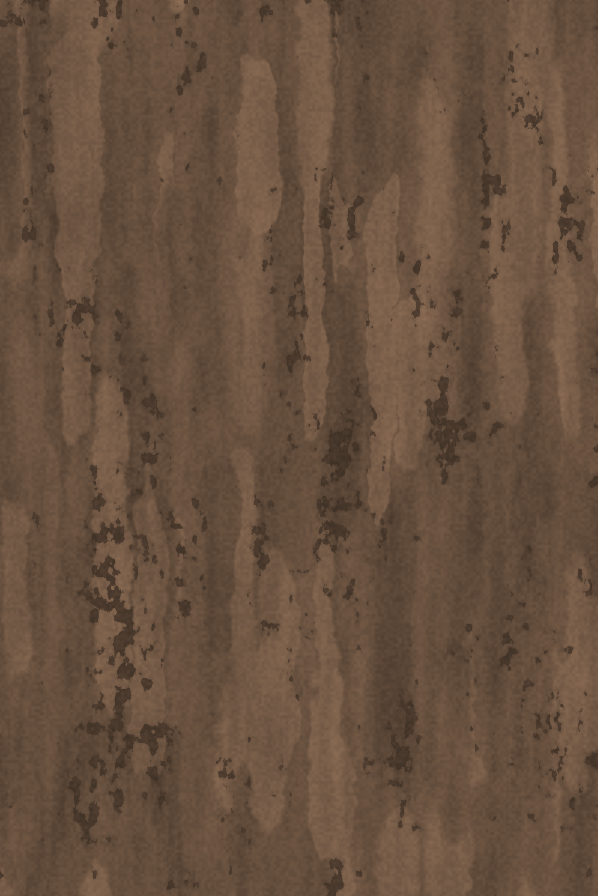
Give the GLSL for this texture, as a Shadertoy shader.

```glsl
// Weathered brown plaster: ragged vertical streaks, dark crumbling flakes and fine grain.

// Tones are red-channel levels; HUE turns a tone into a colour.
const vec3  HUE        = vec3(1.0, 0.777, 0.604);
const float BASE_TONE  = 0.408;
const float LIGHT_TONE = 0.482;
const float DARK_TONE  = 0.362;
const float FLAKE_TONE = 0.275;

// Sizes are fractions of the canvas height.
const int   LAYERS       = 4;
const vec2  STREAK_CELL  = vec2(0.085, 0.42);
const vec2  HALF_WIDTH   = vec2(0.010, 0.027);
const vec2  HALF_LENGTH  = vec2(0.05, 0.19);
const vec2  SOFTNESS     = vec2(0.0015, 0.010);
const float EDGE_REACH   = 0.005;
const float RIM_GAIN     = 0.018;

const vec2  FLAKE_FREQ   = vec2(105.0, 80.0);
const vec2  CLUSTER_FREQ = vec2(24.0, 8.0);
const float FLAKE_LIMIT  = 0.30;
const float FIBRE_GAIN   = 0.085;
const float MOTTLE_GAIN  = 0.10;
const float GRAIN_FREQ   = 300.0;
const float GRAIN_GAIN   = 0.055;

vec4 hash4(vec2 p) {
    vec4 q = fract(p.xyxy * vec4(0.1031, 0.1030, 0.0973, 0.1099));
    q += dot(q, q.wzxy + 33.33);
    return fract((q.xxyz + q.yzzw) * q.zywx);
}

float valueNoise(vec2 p) {
    vec2 i = floor(p), f = fract(p);
    f = f * f * (3.0 - 2.0 * f);
    float low  = mix(hash4(i).x, hash4(i + vec2(1, 0)).x, f.x);
    float high = mix(hash4(i + vec2(0, 1)).x, hash4(i + vec2(1, 1)).x, f.x);
    return mix(low, high, f.y);
}

// Layered noise, centred on zero.
float fbm(vec2 p) {
    float sum = 0.0, gain = 0.5;
    for (int i = 0; i < 4; i++) {
        sum += gain * (valueNoise(p) - 0.5);
        p = mat2(1.96, 0.28, -0.28, 1.96) * p + 17.3;
        gain *= 0.5;
    }
    return sum;
}

// Distance to an upright tongue with long rounded ends and one slimmer end.
float tongue(vec2 q, float halfLen, float halfWidth, float lean) {
    float along = clamp(q.y / halfLen, -1.0, 1.0);
    q.y = 0.45 * (q.y - along * halfLen);
    return length(q) - halfWidth * (0.78 + 0.22 * along * lean);
}

// Paints one layer of scattered streaks over tone and records nearby edges.
void paintStreaks(vec2 p, float seed, inout float tone, inout float edge) {
    p.x += seed * 0.37;
    float column = floor(p.x / STREAK_CELL.x);
    for (int i = -1; i <= 1; i++) {
        float c = column + float(i);
        float shift = hash4(vec2(c + 50.0, seed * 13.0)).y * STREAK_CELL.y;
        float row = floor((p.y + shift) / STREAK_CELL.y);
        for (int j = -1; j <= 1; j++) {
            vec2 cell = vec2(c, row + float(j));
            vec4 r = hash4(cell + vec2(61.0, 29.0) * seed + 50.0);
            vec4 s = hash4(cell + vec2(23.0, 71.0) * seed + 150.0);
            vec2 centre = (cell + 0.5 + 0.55 * (r.xy - 0.5)) * STREAK_CELL;
            centre.y -= shift;
            float d = tongue(p - centre, mix(HALF_LENGTH.x, HALF_LENGTH.y, r.z),
                             mix(HALF_WIDTH.x, HALF_WIDTH.y, r.w), s.x * 2.0 - 1.0);
            float soft = mix(SOFTNESS.x, SOFTNESS.y, s.y * s.y);
            float cover = mix(0.6, 0.95, s.z) * (1.0 - smoothstep(-soft, soft, d));
            float near = exp(-abs(d) / EDGE_REACH);
            float paint = s.w < 0.5 ? DARK_TONE : LIGHT_TONE;
            tone = mix(tone, paint + RIM_GAIN * near, cover);
            edge = max(edge * (1.0 - 0.7 * cover), near);
        }
    }
}

void mainImage(out vec4 fragColor, in vec2 fragCoord) {
    vec2 p = fragCoord / iResolution.y;

    // Ragged edges: a slow sway plus a fine tear.
    vec2 torn = p;
    torn.x += 0.026 * fbm(p * vec2(16.0, 11.0)) + 0.012 * fbm(p * 75.0 + 5.0);
    torn.y += 0.050 * fbm(p * vec2(38.0, 14.0) + 9.0);

    // Overlapping streaks.
    float tone = BASE_TONE, edge = 0.0;
    for (int i = 0; i < LAYERS; i++) {
        paintStreaks(torn, float(i) + 1.0, tone, edge);
    }

    // Brushed fibres and soft mottling.
    tone += FIBRE_GAIN * fbm(p * vec2(85.0, 7.0) + 31.0);
    tone += MOTTLE_GAIN * fbm(p * vec2(30.0, 12.0) + 47.0);

    // Dark flakes gather in tall clusters and along streak edges.
    float cluster = fbm(p * CLUSTER_FREQ + 7.0);
    float crumb = fbm(p * FLAKE_FREQ + 80.0);
    float flake = crumb + 1.1 * cluster + 0.13 * edge - FLAKE_LIMIT;
    tone = mix(tone, FLAKE_TONE + 0.08 * crumb, 0.85 * smoothstep(0.0, 0.07, flake));
    tone -= 0.022 * smoothstep(-0.16, 0.0, flake);

    // Sandy grain.
    tone += GRAIN_GAIN * (valueNoise(p * GRAIN_FREQ) - 0.5);

    fragColor = vec4(HUE * tone, 1.0);
}
```
